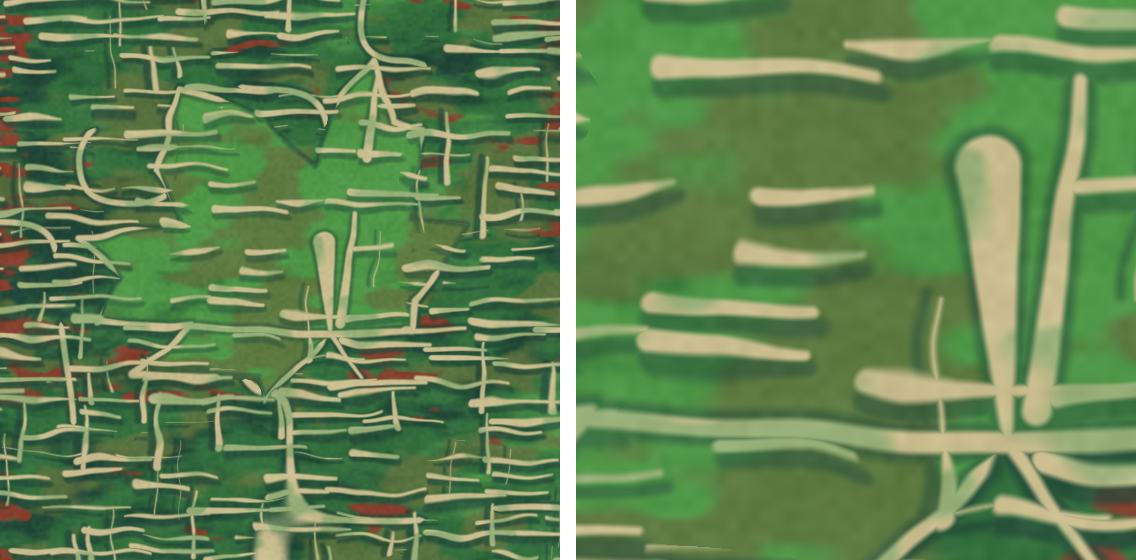
Left, the full canvas; right, a detail of the centre.
Give the GLSL for this background, as a Shadertoy shader.

```glsl
const vec3 DEEP = vec3(0.14, 0.29, 0.23);
const vec3 FOREST = vec3(0.20, 0.43, 0.24);
const vec3 BRIGHT = vec3(0.31, 0.59, 0.28);
const vec3 OLIVE = vec3(0.38, 0.45, 0.25);
const vec3 CREAM = vec3(0.79, 0.74, 0.56);
const vec3 SAGE = vec3(0.59, 0.68, 0.47);
const vec3 RUST = vec3(0.52, 0.25, 0.18);
const vec2 HUB = vec2(0.592, 0.402);
const vec2 SHADOW_SHIFT = vec2(-0.003, 0.010);
const vec2 STREAK_CELL = vec2(0.125, 0.034);
const vec2 POST_CELL = vec2(0.095, 0.060);
const float STREAK_WIDTH = 0.0066;
const float OUTLINE_WIDTH = 0.0055;
const float SOFTNESS = 0.0026;
const int CORNERS = 21;
const vec2 LEAF[CORNERS] = vec2[CORNERS](
    vec2(.32, .84), vec2(.46, .80), vec2(.56, .70), vec2(.61, .83), vec2(.67, .89),
    vec2(.70, .785), vec2(.755, .765), vec2(.733, .61), vec2(.835, .60), vec2(.742, .466),
    vec2(.736, .41), vec2(.592, .40), vec2(.47, .284), vec2(.46, .32), vec2(.235, .33),
    vec2(.345, .418), vec2(.17, .427), vec2(.22, .505), vec2(.14, .577), vec2(.325, .60),
    vec2(.28, .70));

float hash(vec2 p) {
    vec3 q = fract(p.xyx * vec3(0.1031, 0.1030, 0.0973));
    q += dot(q, q.yzx + 33.33);
    return fract((q.x + q.y) * q.z);
}

float noise(vec2 p) {
    vec2 i = floor(p), f = fract(p);
    f = f * f * (3.0 - 2.0 * f);
    return mix(mix(hash(i), hash(i + vec2(1, 0)), f.x),
               mix(hash(i + vec2(0, 1)), hash(i + vec2(1, 1)), f.x), f.y);
}

float fbm(vec2 p) {
    return 0.55 * noise(p) + 0.29 * noise(p * 2.1 + 7.3) + 0.16 * noise(p * 4.3 + 3.1);
}

float segment(vec2 p, vec2 a, vec2 b, float wideA, float wideB) {
    vec2 pa = p - a, ba = b - a;
    float t = clamp(dot(pa, ba) / dot(ba, ba), 0.0, 1.0);
    return length(pa - ba * t) - mix(wideA, wideB, t);
}

float leafDistance(vec2 p) {
    float d = 1e3, side = 1.0;
    for (int i = 0, j = CORNERS - 1; i < CORNERS; j = i, i++) {
        vec2 e = LEAF[j] - LEAF[i], w = p - LEAF[i];
        vec2 b = w - e * clamp(dot(w, e) / dot(e, e), 0.0, 1.0);
        d = min(d, dot(b, b));
        bvec3 c = bvec3(p.y >= LEAF[i].y, p.y < LEAF[j].y, e.x * w.y > e.y * w.x);
        if (all(c) || all(not(c))) side = -side;
    }
    return side * sqrt(d);
}

// Scattered tapered strokes: x is the distance to a stroke, y to its shadow.
vec2 strokes(vec2 p, vec2 cell, vec2 shift, float density, float seed) {
    vec2 d = vec2(1.0), home = floor(p / cell);
    for (int y = -1; y <= 1; y++)
    for (int x = -1; x <= 1; x++) {
        vec2 id = home + vec2(x, y) + seed;
        float weight = clamp((density - hash(id)) * 6.0, 0.0, 1.0);
        if (weight <= 0.0) continue;
        vec2 jitter = vec2(hash(id + 17.1), hash(id + 41.7)) - 0.5;
        vec2 mid = (id - seed + 0.5 + jitter * vec2(0.6, 0.7)) * cell;
        vec2 reach = vec2(mix(0.25, 0.72, hash(id + 63.3)) * cell.x, 0.007 * (hash(id + 5.9) - 0.5));
        float wide = STREAK_WIDTH * weight * mix(0.65, 1.15, hash(id + 88.2));
        d = min(d, vec2(segment(p, mid - reach, mid + reach, wide, wide * 0.5),
                        segment(p + shift, mid - reach, mid + reach, wide, wide * 0.6)));
    }
    return d;
}

float veins(vec2 p) {
    float d = segment(p, HUB, vec2(0.83, 0.413), 0.007, 0.003);
    d = min(d, segment(p, HUB, vec2(0.17, 0.427), 0.007, 0.004));
    d = min(d, segment(p, HUB, vec2(0.645, 0.325), 0.005, 0.003));
    d = min(d, segment(p, HUB + vec2(0.017, 0.02), vec2(0.634, 0.62), 0.009, 0.004));
    d = min(d, segment(p, vec2(0.655, 0.72), vec2(0.675, 0.86), 0.009, 0.004));
    return min(d, segment(p, HUB, vec2(0.578, 0.565), 0.003, 0.019));
}

float ink(float d) { return 1.0 - smoothstep(-SOFTNESS, SOFTNESS, d); }

void mainImage(out vec4 fragColor, in vec2 fragCoord) {
    vec2 uv = fragCoord / iResolution.y;
    vec2 wobble = vec2(noise(uv * 24.0 + 9.0), noise(uv * vec2(17.0, 26.0))) - 0.5;
    vec2 p = uv + wobble * vec2(0.012, 0.016);
    float leafD = leafDistance(uv + wobble * 0.012);
    float leaf = 1.0 - smoothstep(-0.006, 0.006, leafD);
    float patches = fbm(uv * vec2(5.0, 8.0) + 2.0);
    float blocks = fbm(p * vec2(13.0, 34.0) + 20.0);

    // Ground tones: darker at the left, brighter within the leaf
    float light = 0.20 + 0.75 * (patches - 0.5) + 0.65 * (blocks - 0.5) + 0.48 * leaf
                + 0.22 * smoothstep(0.0, 0.55, uv.x);
    vec3 col = mix(DEEP, FOREST, smoothstep(0.02, 0.35, light));
    col = mix(col, BRIGHT, smoothstep(0.42, 0.80, light));
    float dry = fbm(uv * vec2(8.0, 15.0) + 51.0);
    col = mix(col, OLIVE, 0.8 * smoothstep(0.53, 0.66, dry));
    float edgeHeat = 0.20 * (1.0 - smoothstep(0.0, 0.10, uv.x));
    float heat = fbm(uv * vec2(9.0, 24.0) + 80.0) + edgeHeat - 0.25 * leaf;
    col = mix(col, RUST, smoothstep(0.67, 0.75, heat));

    // Streaks lie flat; posts stand upright, mostly low down
    float openArea = smoothstep(-0.04, 0.01, leafD);
    float flatDensity = mix(0.38, 0.82, openArea) + 0.9 * (fbm(uv * 5.0 + 31.0) - 0.5);
    float postDensity = mix(0.10, mix(0.42, 0.18, smoothstep(0.2, 0.5, uv.y)), openArea);
    vec2 d = strokes(p, STREAK_CELL, SHADOW_SHIFT, flatDensity, 11.0);
    d = min(d, strokes(p.yx, POST_CELL, SHADOW_SHIFT, postDensity, 203.0));

    // Leaf rim, wandering contours and veins
    float gap = 0.007 * smoothstep(0.50, 0.72, noise(uv * 9.0 + 64.0));
    float rim = abs(leafD) - OUTLINE_WIDTH + gap;
    vec2 q = uv * 4.2 + 13.0;
    float level = noise(q);
    vec2 slope = vec2(noise(q + vec2(0.02, 0)), noise(q + vec2(0, 0.02))) - level;
    float contour = abs(level - 0.5) / (4.2 * max(length(slope) / 0.02, 0.4)) - OUTLINE_WIDTH;
    contour += 0.03 * smoothstep(0.45, 0.60, noise(uv * 6.0 + 90.0)) + 0.03 * leaf;
    float vein = veins(uv + wobble * 0.005);
    float lines = min(min(rim, contour), vein);
    d = min(d, vec2(lines, lines - 0.004));

    // Dark borders beneath pale strokes
    float border = 1.0 - smoothstep(-0.002, 0.006, d.y);
    col = mix(col, DEEP * mix(0.85, 1.1, patches), border * mix(0.72, 0.48, leaf));
    vec3 paint = mix(CREAM, SAGE, smoothstep(0.48, 0.72, noise(p * vec2(20.0, 32.0) + 4.0)));
    col = mix(col, paint, ink(d.x));
    col += 0.035 * (noise(uv * 150.0) - 0.5) + 0.05 * (blocks - 0.5);
    fragColor = vec4(clamp(col, 0.0, 1.0), 1.0);
}
```
